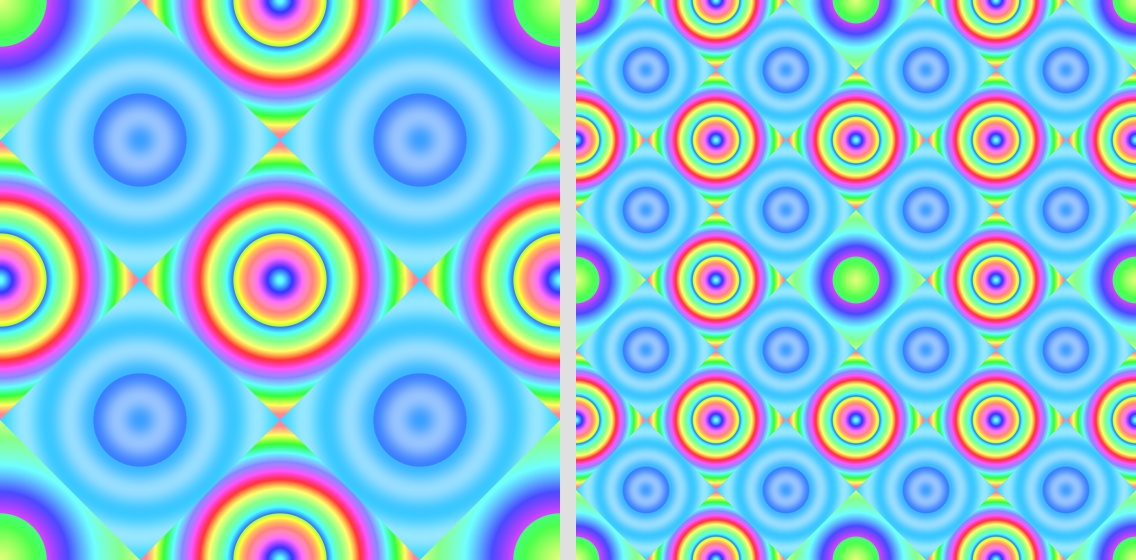
Left, the tile; right, the same tile 2 across and 2 down.
Give the GLSL for this pattern, as a WebGL 1 fragment shader.

```glsl
precision highp float;
// A checker of diamonds filled with concentric hue rings: calm blue ones between
// rainbow ones, with a slower violet-to-green variant on every second row and column.
// Hue is linear in radius on each side of a disc edge; saturation is a cosine of radius.

uniform vec2 u_resolution;

const float TAU = 6.2831853;
const float REPEATS = 2.0;          // diamonds of each lattice across and down
const float DISC_RADIUS = 1.0 / 3.0; // relative to the diamond's half diagonal

vec3 hsvToRgb(float hue, float saturation, float value) {
  vec3 ramp = abs(fract(hue + vec3(0.0, 2.0, 1.0) / 3.0) * 6.0 - 3.0) - 1.0;
  return value * mix(vec3(1.0), clamp(ramp, 0.0, 1.0), saturation);
}

// Coverage of the region where a signed distance is positive
float coverage(float dist, float pixel) {
  return clamp(dist / pixel + 0.5, 0.0, 1.0);
}

// Hue pairs hold start and slope; tone holds mean, amplitude, frequency and peak radius
vec3 ringColour(float radius, vec2 discHue, vec2 outerHue, vec4 tone, float pixel) {
  float saturation = tone.x + tone.y * cos(TAU * tone.z * (radius - tone.w));
  vec3 disc = hsvToRgb(discHue.x + discHue.y * radius, saturation, 1.0);
  float beyond = radius - DISC_RADIUS;
  vec3 outer = hsvToRgb(outerHue.x + outerHue.y * beyond, saturation, 1.0);
  return mix(disc, outer, coverage(beyond, pixel));
}

vec3 blueRings(float radius, float pixel) {
  return ringColour(radius, vec2(0.58, 0.09), vec2(0.562, -0.045),
                    vec4(0.59, 0.18, 3.0, 0.0), pixel);
}

vec3 rainbowRings(float radius, float pixel) {
  return ringColour(radius, vec2(0.46, 2.34), vec2(0.62, -2.59),
                    vec4(0.63, 0.16, 4.0, 1.0 / 12.0), pixel);
}

vec3 violetRings(float radius, float pixel) {
  return ringColour(radius, vec2(0.20, 0.54), vec2(0.80, -0.864),
                    vec4(0.61, 0.13, 1.0, 0.375), pixel);
}

void main() {
  vec2 grid = gl_FragCoord.xy / u_resolution * REPEATS;
  float pixel = 2.0 * REPEATS / min(u_resolution.x, u_resolution.y);

  // Two interleaved lattices, scaled so a diamond's corner lies at radius 1
  vec2 vivid = 2.0 * (fract(grid + 0.5) - 0.5);
  vec2 calm = 2.0 * (fract(grid) - 0.5);

  // The variant sits where both wrapped cell indices are even
  vec2 parity = mod(floor(grid + 0.5), 2.0);
  bool isVariant = parity.x + parity.y < 0.5;
  float radius = length(vivid);
  vec3 vividColour = isVariant ? violetRings(radius, pixel) : rainbowRings(radius, pixel);

  // Straight diamond edges separate the lattices
  float edge = (1.0 - abs(vivid.x) - abs(vivid.y)) * 0.70711;
  vec3 colour = mix(blueRings(length(calm), pixel), vividColour, coverage(edge, pixel));
  gl_FragColor = vec4(colour, 1.0);
}
```
